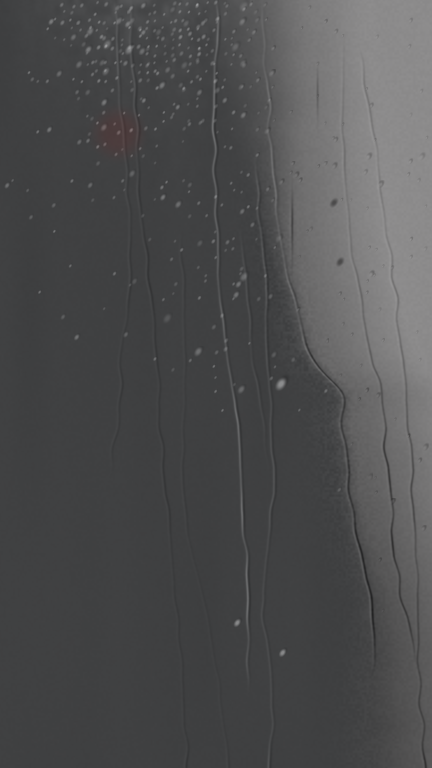
Write a WebGL 2 fragment shader that draws this texture.

```glsl
#version 300 es
precision highp float;
// Wet window pane: a dark field, a pale misted wash on the right, a soft red
// glow, winding rivulets and scattered drops. Rivulets are splines through
// evenly spaced knots; drops live in hashed grid cells thinned by density.
uniform vec2 u_resolution;
out vec4 fragColor;

const vec3 DARK_GLASS = vec3(.246, .249, .253);
const vec3 PALE_TINT = vec3(1, .993, .995);
const vec3 RED_GLOW = vec3(.34, .215, .215);

float hash(vec2 p) {
  vec3 q = fract(vec3(p.xyx) * .1031);
  q += dot(q, q.yzx + 33.33);
  return fract((q.x + q.y) * q.z);
}

float noise(vec2 p) {
  vec2 i = floor(p), f = fract(p);
  f = f * f * (3. - 2. * f);
  return mix(mix(hash(i), hash(i + vec2(1, 0)), f.x),
    mix(hash(i + vec2(0, 1)), hash(i + 1.), f.x), f.y);
}

float bell(float d, float width) { return exp(-d * d / (width * width)); }

// Catmull-Rom curve: x at depth t, eight knots from t0 to t1
float path(float t, float t0, float t1, vec4 a, vec4 b) {
  float k[8] = float[8](a.x, a.y, a.z, a.w, b.x, b.y, b.z, b.w);
  float s = clamp((t - t0) / (t1 - t0), 0., 1.) * 7.;
  int i = min(int(s), 6);
  float f = s - float(i);
  float p0 = k[max(i - 1, 0)], p1 = k[i], p2 = k[i + 1], p3 = k[min(i + 2, 7)];
  float x = p1 + .5 * f * (p2 - p0 + f * (2. * p0 - 5. * p1 + 4. * p2 - p3
    + f * (3. * (p1 - p2) + p3 - p0)));
  return x + .006 * (noise(vec2(t * 36., a.x * 900.)) - .5);
}

// Thin ridge: highlight on one side, shade on the other
float ridge(vec2 p, float x, float t0, float t1, float light, float shade) {
  float w = max(.0016, .65 / u_resolution.y), d = p.x - x;
  float ends = smoothstep(t0 - .01, t0 + .05, p.y);
  if (t1 < 1.) ends *= 1. - smoothstep(t1 - .08, t1 + .01, p.y);
  float vary = .35 + .8 * noise(vec2(p.y * 24., t1 * 90.));
  return ends * vary * (light * bell(d + .0012, w) - shade * bell(d - .0016, w));
}

float trail(vec2 p, float t0, float t1, vec4 a, vec4 b, float light, float shade) {
  return ridge(p, path(p.y, t0, t1, a, b), t0, t1, light, shade);
}

// One drop: slanted pale body with a dark rim to one side
float drop(vec2 d, float r, float light, float shade) {
  float aa = 1. / u_resolution.y;
  d.x += .35 * d.y;
  float body = 1. - smoothstep(r * .2, r + aa, length(d * vec2(1, .8)));
  d += vec2(-.35, .5) * r;
  float rim = 1. - smoothstep(r * .3, r + aa, length(d * vec2(1, .75)));
  return light * body - shade * rim * (1. - body);
}

// Share of cells holding a drop
float density(vec2 c) {
  float crown = (bell(c.x - .12, .05) + bell(c.x - .23, .06)) * bell(c.y, .13);
  float band = .34 * bell(c.x - .3, .09) * smoothstep(.65, .15, c.y);
  float left = .13 * bell(c.x - .14, .1) * smoothstep(.55, .25, c.y);
  float right = .1 * smoothstep(.4, .46, c.x) * smoothstep(.9, .5, c.y);
  return crown + band + left + right;
}

float scatter(vec2 p, float cell, float amount, float seed, float lit) {
  vec2 id = floor(p / cell), h = id + seed;
  vec2 jitter = vec2(hash(h), hash(h + 17.));
  float size = hash(h + 41.);
  float on = step(hash(h + 73.), density((id + .5) * cell) * amount);
  vec2 d = p - (id + .25 + .5 * jitter) * cell;
  float strength = .5 + .7 * hash(h + 97.);
  return on * strength * drop(d, cell * mix(.1, .22, size * size),
    mix(.17, .02, lit), mix(.03, .14, lit));
}

void main() {
  vec2 p = gl_FragCoord.xy / u_resolution.y;
  p.y = 1. - p.y;  // depth below the top edge
  float t = p.y;

  // Pale wash to the right of the main rivulet, which kinks midway
  float edge = path(t, 0., .92, vec4(.341, .35, .359, .385), vec4(.437, .457, .482, .484));
  edge += .011 * bell(t - .515, .022) - .01 * bell(t - .46, .035);
  float soft = mix(.085, .018, smoothstep(0., .4, t)) + .035 * smoothstep(.6, 1., t);
  float rise = edge - .012 * exp(-t * 6.);
  float lit = smoothstep(rise - soft, rise + soft, p.x);
  float level = mix(.375 + .06 * exp(-t * 5.), .55, clamp((p.x - edge) / .14, 0., 1.));
  level *= 1. - .27 * smoothstep(.4, 1., t);
  vec3 color = mix(DARK_GLASS, level * PALE_TINT, lit);

  // Broad streaks, crown haze and red glow
  float crown = exp(-t * 11.) * bell(p.x - .19, .12);
  color += .012 * (noise(p * vec2(26, 2.5)) - .5);
  color += crown * (.025 + .07 * noise(p * vec2(120, 75)));
  float glow = smoothstep(.043, .012, length(p - vec2(.154, .174)));
  color = mix(color, RED_GLOW, .5 * glow);

  // Fine mist, strongest along the wash border
  float border = bell(p.x - edge + .012, .03) * smoothstep(.1, .45, t);
  border *= 1. - .6 * smoothstep(.55, .8, t);
  float mist = noise(p * 330.) - .5;
  color += mist * (.006 + .04 * border + .012 * lit) + .012 * border;

  // Rivulets, strong ones first
  float low = smoothstep(.3, .55, t), high = .1 * exp(-t * 8.);
  float v = ridge(p, edge, 0., .88, .09, .03 + .14 * low);
  v += trail(p, 0., .9, vec4(.284, .28, .282, .288), vec4(.306, .315, .323, .323), .16, .05);
  v += trail(p, .04, .87, vec4(.449, .445, .452, .47), vec4(.494, .505, .517, .542), .03, .06 + .12 * low);
  v += trail(p, .06, 1., vec4(.469, .488, .507, .522), vec4(.533, .54, .544, .551), .03, .07 + .08 * low);
  v += trail(p, .2, 1., vec4(.333, .342, .348, .353), vec4(.355, .342, .355, .352), .075, .04);
  v += trail(p, 0., .63, vec4(.15, .155, .163, .168), vec4(.169, .158, .155, .141), .02 + high, .03);
  v += trail(p, 0., 1., vec4(.169, .177, .185, .199), vec4(.21, .221, .236, .243), .02 + high, .04);
  v += trail(p, .3, .62, vec4(.316, .32, .324, .327), vec4(.333, .341, .346, .352), .045, .025);
  v += trail(p, .3, 1., vec4(.234, .24, .241, .237), vec4(.247, .268, .284, .297), .018, .022);
  v += ridge(p, .379, .23, .37, .03, .14) + ridge(p, .412, .08, .18, .01, .13);

  // Scattered drops in three sizes, then a few heavy ones
  v += scatter(p, .011, .6, 3., lit) + scatter(p, .018, .7, 11., lit);
  v += scatter(p, .025, .35, 29., lit);
  v += drop(p - vec2(.366, .5), .007, .3, .06);
  v += drop(p - vec2(.309, .811), .004, .28, .04);
  v += drop(p - vec2(.368, .85), .004, .28, .04);
  v += drop(p - vec2(.443, .341), .005, -.18, 0.);
  v += drop(p - vec2(.435, .264), .005, -.18, 0.);
  fragColor = vec4(clamp(color + v, 0., 1.), 1);
}
```
